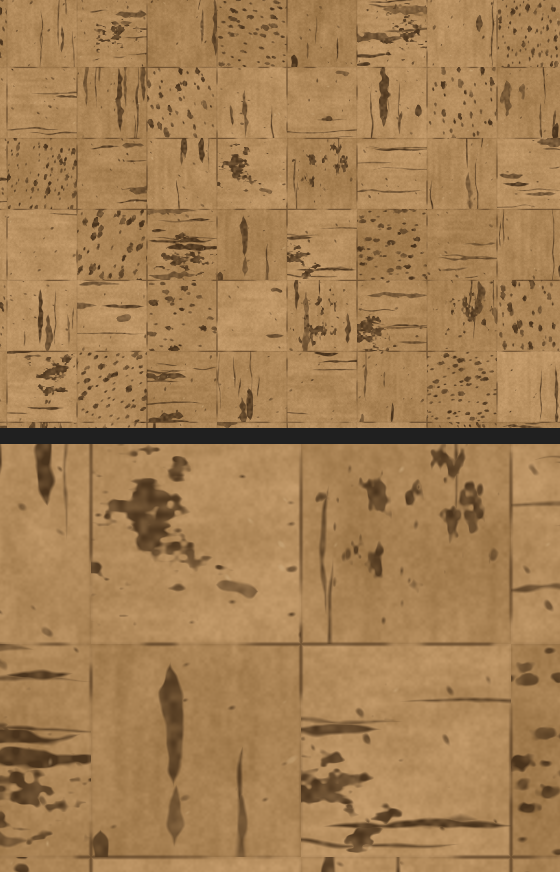
Top, the full canvas; bottom, a detail of the centre.
Write a WebGL 2 fragment shader that draws this texture.

```glsl
#version 300 es
precision highp float;
// Cork parquet: square tiles of alternating grain with dark fissures, and some tiles full of pores.
uniform vec2 u_resolution;
out vec4 outColor;

float hash(vec2 p) {
  vec3 a = fract(p.xyx * 0.1031);
  a += dot(a, a.yzx + 33.33);
  return fract((a.x + a.y) * a.z);
}

vec2 hash2(vec2 p) { return vec2(hash(p), hash(p + 71.7)); }

float noise(vec2 p) {
  vec2 i = floor(p), f = fract(p);
  f *= f * (3.0 - 2.0 * f);
  return mix(mix(hash(i), hash(i + vec2(1, 0)), f.x),
             mix(hash(i + vec2(0, 1)), hash(i + 1.0), f.x), f.y);
}

float fbm(vec2 p) {
  return 0.5 * noise(p) + 0.3 * noise(p * 2.1 + 7.0) + 0.2 * noise(p * 4.3 + 19.0);
}

// Ragged spindles running along q.y inside one tile
float fissures(vec2 q, vec2 id, float soft) {
  float ink = 0.0, busy = mix(0.3, 0.85, hash(id + 3.0));
  for (int k = 0; k < 9; k++) {
    vec2 seed = id * vec2(17, 23) + float(k) * vec2(5, 11) + 40.0;
    if (hash(seed + 2.0) > busy) continue;
    vec2 center = hash2(seed);
    float len = mix(0.08, 0.5, pow(hash(seed + 91.0), 1.5));
    float wide = mix(0.007, 0.06, pow(hash(seed + 137.0), 3.0));
    float t = (q.y - center.y) / len;
    float bend = 0.04 * (noise(vec2(q.y * 5.0, seed.x)) - 0.5);
    float ragged = 0.3 + 1.3 * noise(vec2(q.x * 18.0, q.y * 13.0) + seed);
    float edge = wide * (1.0 - t * t * t * t) * ragged - abs(q.x - center.x - bend);
    ink = max(ink, smoothstep(-soft, soft, edge) * mix(0.5, 1.0, hash(seed + 211.0)));
  }
  return ink;
}

// Scattered oval pores, n cells across each tile
float pores(vec2 q, vec2 id, float n, float size, float density, float soft) {
  float ink = 0.0;
  float angle = 6.2832 * hash(id + 57.0);
  vec2 axis = vec2(cos(angle), sin(angle));
  for (int y = -1; y <= 1; y++)
    for (int x = -1; x <= 1; x++) {
      vec2 cell = floor(q * n) + vec2(x, y);
      vec2 seed = cell + id * 31.0 + 300.0;
      if (hash(seed + 5.0) > density) continue;
      vec2 d = q - (cell + 0.1 + 0.8 * hash2(seed)) / n;
      d = vec2(dot(d, axis) * 0.7, dot(d, vec2(-axis.y, axis.x)) * 1.2);
      float radius = size * mix(0.35, 1.2, pow(hash(seed + 13.0), 2.0));
      radius *= 0.6 + 0.8 * noise(q * 35.0 + seed);
      ink = max(ink, smoothstep(soft, -soft, length(d) - radius) * mix(0.55, 1.0, hash(seed + 29.0)));
    }
  return ink;
}

void main() {
  vec2 uv = gl_FragCoord.xy / u_resolution;
  vec2 p = uv * vec2(8.0, 6.03) - vec2(0.1, 0.08);
  float soft = max(8.0 / u_resolution.x, 0.012) * 0.8;
  vec2 id = floor(p), q = fract(p);
  ivec2 tile = ivec2(id);

  // Porous tiles per row, one bit per column; the others alternate their grain
  int porousColumns[6] = int[6](66, 132, 34, 1, 68, 136);
  bool porous = ((porousColumns[clamp(tile.y, 0, 5)] >> (tile.x & 7)) & 1) == 1;
  bool upright = ((tile.x + tile.y) & 1) == 1;
  vec2 g = upright ? q : q.yx;

  // Tile tone, long grain, clouds and fine grit
  float tone = 0.34 + 0.5 * hash(id + 11.0) - (porous ? 0.16 : 0.0);
  float grain = noise(vec2(g.x * 22.0, g.y * 2.0) + id * 37.0) - 0.5;
  tone += (porous ? 0.1 : 0.3) * grain;
  tone += 0.7 * (fbm(p * 4.0 + 50.0) - 0.5);
  tone += 0.3 * (noise(p * 38.0) - 0.5) + 0.16 * (noise(p * 75.0) - 0.5);
  tone -= 0.15 * smoothstep(0.6, 1.0, uv.y);
  vec3 color = mix(vec3(0.61, 0.46, 0.28), vec3(0.76, 0.60, 0.41), clamp(tone, -0.4, 1.15));

  // Dark bark: pores, or fissures with an occasional crumbled patch
  float ink;
  if (porous) {
    float n = floor(mix(7.0, 11.0, hash(id + 23.0)));
    ink = pores(q, id, n, 0.3 / n, 0.75, soft);
  } else {
    ink = fissures(g, id, soft);
    ink = max(ink, 0.8 * pores(q, id, 8.0, 0.016, 0.16, soft));
    float patchy = fbm(vec2(g.x * 11.0, g.y * 7.0) + id * 13.0);
    float reach = distance(g, 0.2 + 0.6 * hash2(id + 83.0));
    float crumble = smoothstep(0.5, 0.62, patchy + 0.12 - 0.8 * reach);
    ink = max(ink, crumble * 0.85 * step(0.7, hash(id + 101.0)));
  }
  ink *= 0.65 + 0.5 * noise(p * 28.0 + 9.0);
  color = mix(color, vec3(0.27, 0.185, 0.10), clamp(ink, 0.0, 0.95));

  // Pale chips
  float chips = pores(q + 0.013, id + 200.0, 7.0, 0.012, 0.06, soft);
  color = mix(color, vec3(0.82, 0.69, 0.51), 0.6 * chips);

  // Worn seams between tiles
  vec2 gap = min(q, 1.0 - q);
  float seam = smoothstep(soft * 1.6, 0.0, min(gap.x, gap.y));
  color = mix(color, vec3(0.33, 0.23, 0.13), seam * (0.1 + 0.6 * smoothstep(0.4, 0.8, noise(p * 6.0 + 31.0))));
  outColor = vec4(color, 1.0);
}
```
